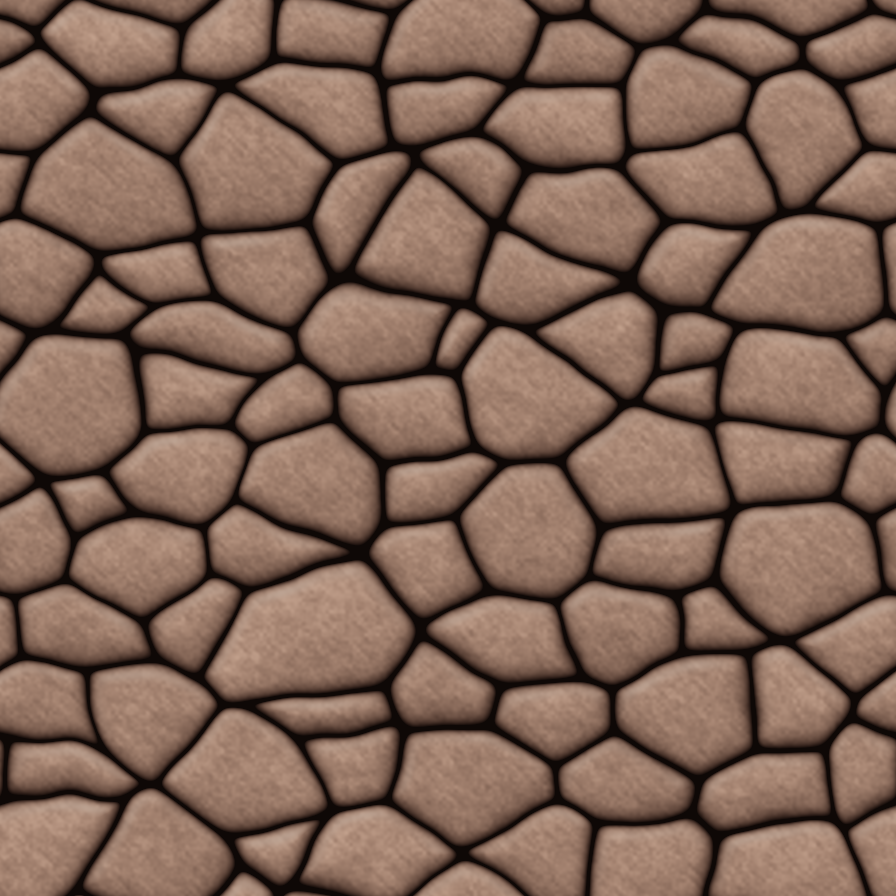
Write a three.js fragment shader that draws this texture.

```glsl
varying vec2 vUv;

#define GRID vec2(7.0, 12.0)            // stones across and up, rows even
#define STRETCH vec2(1.0, 1.3)          // flattens the stones
#define JITTER 0.80
#define SIZE_SPREAD 0.0085              // how far large stones push small ones
#define ROUNDING 240.0                  // lower is rounder corners
#define GAP 0.0011                      // half width of the black joint
#define WARP 0.026
#define GRAIN 0.19
#define STONE vec3(0.625, 0.495, 0.424)
#define PALE vec3(0.74, 0.65, 0.59)
#define LIGHT vec2(-0.28, 0.96)

vec3 hash3(vec2 p) {
  vec3 q = fract(p.xyx * vec3(0.1031, 0.1030, 0.0973));
  q += dot(q, q.yxz + 33.33);
  return fract((q.xxy + q.yzz) * q.zyx);
}

// Value noise that wraps every unit, with a whole number of cells n.
float noise(vec2 u, float n) {
  vec2 p = u * n;
  vec2 i = floor(p);
  vec2 f = p - i;
  f = f * f * (3.0 - 2.0 * f);
  float a = hash3(mod(i, n) + n).x;
  float b = hash3(mod(i + vec2(1.0, 0.0), n) + n).x;
  float c = hash3(mod(i + vec2(0.0, 1.0), n) + n).x;
  float d = hash3(mod(i + 1.0, n) + n).x;
  return mix(mix(a, b, f.x), mix(c, d, f.x), f.y);
}

float fbm(vec2 u, float n) {
  float sum = 0.0;
  float amp = 0.5;
  for (int i = 0; i < 4; i++) {
    sum += amp * noise(u, n);
    n *= 2.0;
    amp *= 0.55;
  }
  return sum;
}

// Stone centre in canvas units (xy), size weight (z) and tone (w).
vec4 stoneAt(vec2 cell) {
  vec3 h = hash3(mod(cell, GRID) + 17.0);
  vec2 centre = cell + 0.5 + JITTER * (h.xy - 0.5);
  centre.x += 0.5 * mod(cell.y, 2.0) - 0.25;
  return vec4(centre / GRID, SIZE_SPREAD * h.z * h.z, fract(h.x * 7.0 + h.z * 5.0));
}

// Weighted squared distance: the lowest one owns the point.
float reach(vec2 u, vec4 stone) {
  vec2 r = (u - stone.xy) * STRETCH;
  return dot(r, r) - stone.z;
}

// Rounded distance to the joint (x), inward direction (yz), stone tone (w).
vec4 stoneField(vec2 u) {
  vec2 base = floor(u * GRID);
  vec4 own = vec4(0.0);
  float best = 1e5;
  for (int j = -3; j <= 3; j++) {
    for (int i = -2; i <= 2; i++) {
      vec4 s = stoneAt(base + vec2(float(i), float(j)));
      float power = reach(u, s);
      if (power < best) {
        best = power;
        own = s;
      }
    }
  }
  // Exponential smooth minimum over all the borders of this stone.
  float total = 0.0;
  vec2 inward = vec2(0.0);
  for (int j = -3; j <= 3; j++) {
    for (int i = -2; i <= 2; i++) {
      vec4 s = stoneAt(base + vec2(float(i), float(j)));
      vec2 apart = (own.xy - s.xy) * STRETCH * STRETCH;
      float span = length(apart);
      if (span > 0.0001) {
        float w = exp(-ROUNDING * 0.5 * (reach(u, s) - best) / span);
        total += w;
        inward += w * apart / span;
      }
    }
  }
  return vec4(-log(total) / ROUNDING, inward / total, own.w);
}

void main() {
  // Wavy outlines
  vec2 bend = vec2(noise(vUv, 9.0), noise(vUv + 0.37, 9.0)) - 0.5;
  vec2 ripple = vec2(noise(vUv, 29.0), noise(vUv + 0.61, 29.0)) - 0.5;
  vec4 field = stoneField(vUv + WARP * (bend + 0.2 * ripple));
  float depth = field.x;
  float facing = dot(-field.yz, LIGHT);

  // Rounded rim: steep where lit, long and dark underneath
  float gap = GAP * (0.3 + 1.4 * noise(vUv + 0.2, 13.0));
  float falloff = mix(0.0076, 0.0033, 0.5 + 0.5 * facing);
  float rise = 1.0 - exp(-max(depth - gap, 0.0) / falloff);
  float body = 1.0 + 0.13 * facing * exp(-max(depth, 0.0) / 0.03);

  // Worn surface: mottling, small relief and a fine diagonal weave
  float mottle = fbm(vUv + 0.13, 10.0) - 0.45;
  float relief = fbm(vUv, 30.0) - fbm(vUv + 0.004 * LIGHT, 30.0);
  float weave = noise(vec2(vUv.x - vUv.y, 3.0 * (vUv.x + vUv.y)), 48.0) - 0.5;
  float speck = noise(vUv, 230.0) - 0.5;
  float surface = 0.15 * mottle + 0.32 * relief + GRAIN * (0.6 * weave + 0.5 * speck);
  float tone = rise * (body + surface + 0.05 * (field.w - 0.5));

  // Shadows turn redder as they darken, lit rims turn pale
  vec3 color = STONE * pow(vec3(max(tone, 0.09)), vec3(1.0, 1.15, 1.2));
  float rim = (depth - 0.012) / 0.006;
  float shine = max(facing, 0.0) * exp(-rim * rim) * (0.3 + 1.2 * noise(vUv, 22.0));
  color = mix(color, PALE, clamp(0.5 * shine + 0.9 * max(tone - 1.03, 0.0), 0.0, 0.8) * rise);
  gl_FragColor = vec4(color, 1.0);
}
```
